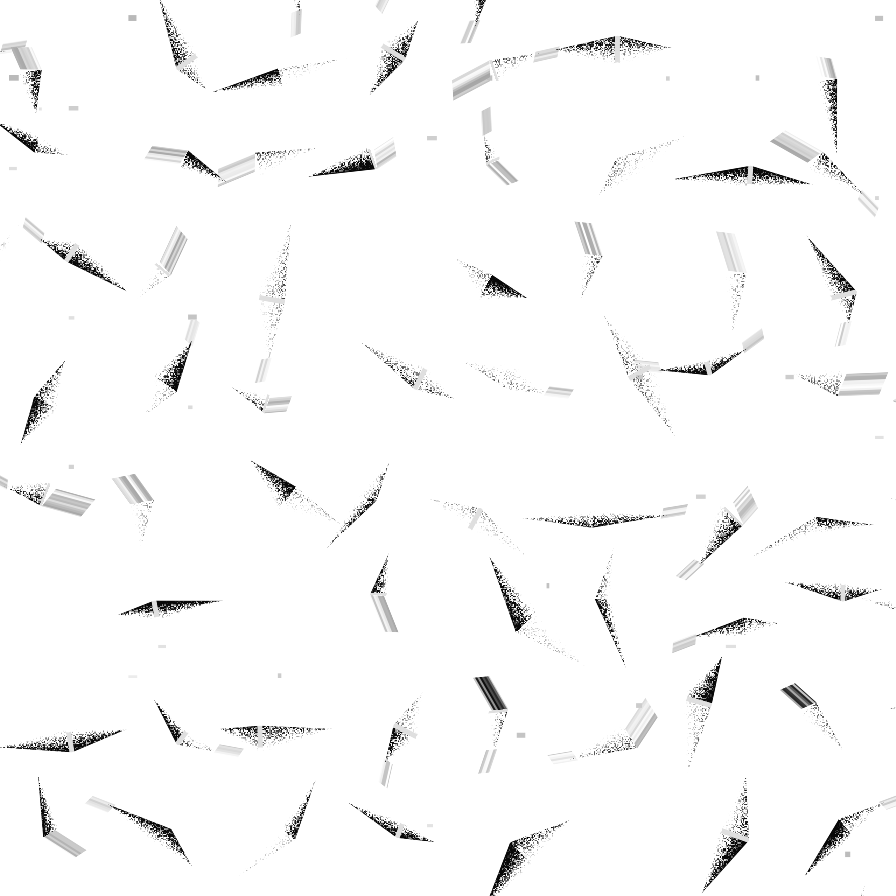
Give the GLSL for this texture map, as a WebGL 1 fragment shader.

```glsl
precision highp float;
// Scattered bent shards on white paper. Each jittered grid cell holds one shard:
// two tapering wings folded at a seam, inked with grain that thins out toward the
// hollow side. Some wings turn into striped grey smears; faint smudges fill gaps.

uniform vec2 u_resolution;

const float CELLS = 8.0;            // shard cells across the canvas
const float GRAINS = 768.0;         // ink grains across the canvas
const float PRESENCE = 0.95;        // share of cells that hold a shard
const float JITTER = 0.46;          // spread of shard centres, in cells
const vec2 WING_LENGTH = vec2(0.3, 0.72);
const vec2 WING_WIDTH = vec2(0.15, 0.32);
const vec2 BEND = vec2(0.04, 0.5);  // rise of each wing, in radians
const vec2 DARKNESS = vec2(0.3, 1.3);
const float SMEAR_SHARE = 0.42;     // share of shards with one smeared side
const float TAIL_SHARE = 0.22;      // share of wing tips with a pale tail
const float SEAM_HALF = 0.022;
const float SLANT = 0.45;           // shear of the smear ends
const float STRIPES = 55.0;         // smear stripes per cell
const float SMUDGE_CELLS = 30.0;
const float SMUDGE_SHARE = 0.025;
const vec3 PAPER = vec3(1.0);
const vec3 INK = vec3(0.03);

float hash12(vec2 p) {
  vec3 q = fract(vec3(p.xyx) * 0.1031);
  q += dot(q, q.yzx + 33.33);
  return fract((q.x + q.y) * q.z);
}

vec2 hash22(vec2 p) {
  vec3 q = fract(vec3(p.xyx) * vec3(0.1031, 0.1030, 0.0973));
  q += dot(q, q.yzx + 33.33);
  return fract((q.xx + q.yz) * q.zy);
}

vec2 rotate(vec2 p, float angle) {
  float c = cos(angle), s = sin(angle);
  return vec2(c * p.x + s * p.y, c * p.y - s * p.x);
}

// Soft test for d > 0
float inside(float d, float px) {
  return smoothstep(-0.5 * px, 0.5 * px, d);
}

float box(vec2 p, vec2 size, float px) {
  vec2 d = min(p, size - p);
  return inside(d.x, px) * inside(d.y, px);
}

// Smooth random stripes running along x
float stripes(float y, float seed) {
  float row = floor(y * STRIPES);
  float t = smoothstep(0.2, 0.8, fract(y * STRIPES));
  return mix(hash12(vec2(row + 50.0, seed)), hash12(vec2(row + 51.0, seed)), t);
}

// Grainy triangle: crisp at y = 0, tapering to its tip at x = size.x
float wing(vec2 p, vec2 size, float darkness, float grain, float px) {
  float u = clamp(p.x / size.x, 0.0, 1.0);
  float depth = max(size.y * (1.0 - u), 0.001);
  float fade = 1.0 - clamp(p.y / depth, 0.0, 1.0);
  float density = darkness * pow(fade, 0.85) * mix(1.0, 0.75, u);
  float ink = smoothstep(0.0, 0.8, density * 1.4 - grain);
  return ink * inside(p.y, px) * inside(depth - p.y, px) * inside(size.x - p.x, px);
}

float shard(vec2 p, vec2 id, float grain, float px) {
  vec2 form = hash22(id + 11.7);
  float width = mix(WING_WIDTH.x, WING_WIDTH.y, form.x);
  float bend = mix(BEND.x, BEND.y, form.y);

  // Fold along x = 0; each side draws its own values
  float side = step(0.0, p.x);
  vec2 key = id + side * 37.0;
  vec2 look = hash22(key + 71.3);
  vec2 kind = hash22(id + 143.9);
  p.x = abs(p.x);
  vec2 q = rotate(p, bend);
  float len = mix(WING_LENGTH.x, WING_LENGTH.y, look.x);
  float band = stripes(q.y, key.x + key.y * 7.0);

  // Slanted smear in place of one wing, now and then a heavy one
  float strength = mix(0.36, 1.0, step(0.8, look.y));
  vec2 sheared = vec2(q.x - SLANT * max(q.y, 0.0), q.y);
  float smear = box(sheared, vec2(len * 0.55, width * 0.65), px) * band * strength;
  if (side * kind.x > 1.0 - SMEAR_SHARE) return smear;

  // Wing, interrupted by a pale seam at the fold
  float ink = wing(q, vec2(len, width), mix(DARKNESS.x, DARKNESS.y, look.y), grain, px);
  float seam = inside(SEAM_HALF - p.x, px) * step(0.45, hash12(id + 5.1));
  float seamInk = box(q + vec2(SEAM_HALF, 0.0), vec2(1.0, width * 0.75), px) * 0.13;
  ink = mix(ink, seamInk, seam);

  // Pale tail behind the tip
  vec2 tailAt = vec2(q.x - len * 0.9 - SLANT * q.y, q.y + 0.02);
  float tail = box(tailAt, vec2(0.22, 0.09), px) * band * 0.26;
  return max(ink, tail * step(hash12(key + 19.0), TAIL_SHARE));
}

float smudge(vec2 uv, float px) {
  vec2 g = uv * SMUDGE_CELLS;
  vec2 id = floor(g);
  vec2 r = hash22(id + 211.0);
  vec2 size = mix(vec2(0.08), vec2(0.35, 0.2), r.yx);
  float shape = box(fract(g) - 0.3, size, px * SMUDGE_CELLS);
  return shape * step(hash12(id + 307.0), SMUDGE_SHARE) * mix(0.06, 0.3, r.x);
}

void main() {
  float pixel = 1.0 / u_resolution.y;
  vec2 uv = gl_FragCoord.xy * pixel;
  float grain = hash12(floor(uv * GRAINS) + 0.5);
  vec2 home = floor(uv * CELLS);
  float ink = smudge(uv, pixel);

  // Shards reach into neighbouring cells
  for (int j = -1; j <= 1; j++) {
    for (int i = -1; i <= 1; i++) {
      vec2 id = home + vec2(float(i), float(j)) + 20.0;
      vec2 centre = id - 20.0 + 0.5 + (hash22(id) - 0.5) * JITTER;
      float angle = 6.2832 * hash12(id + 91.0);
      float present = step(hash12(id + 57.0), PRESENCE);
      vec2 p = rotate(uv * CELLS - centre, angle);
      ink = max(ink, present * shard(p, id, grain, pixel * CELLS));
    }
  }
  gl_FragColor = vec4(mix(PAPER, INK, ink), 1.0);
}
```
